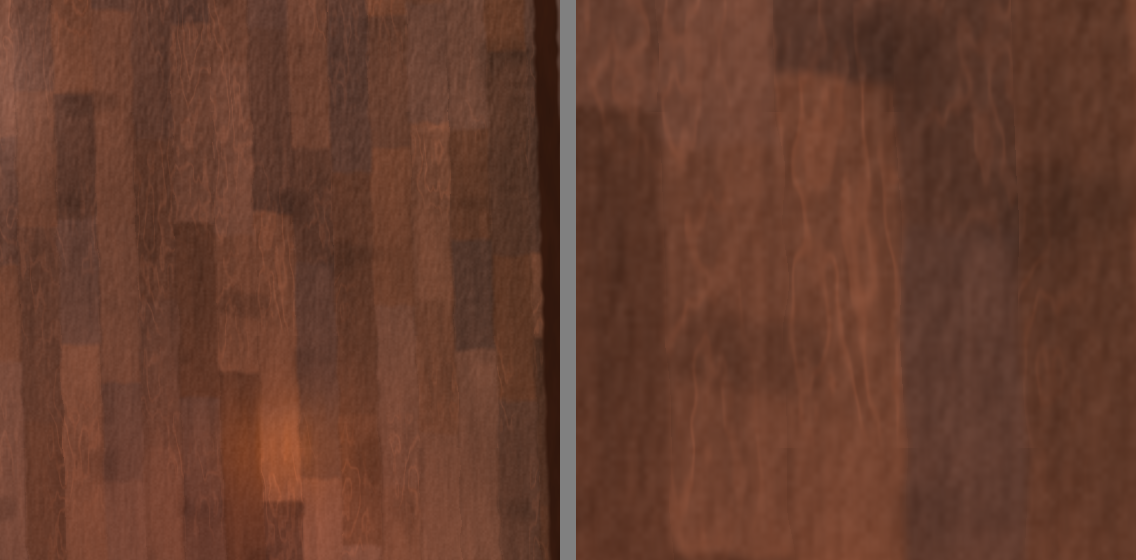
Left: the whole. Right: its middle third, enlarged.
A Shadertoy shader for this texture:

```glsl
float hash(vec2 p) {
    vec3 q = fract(p.xyx * vec3(0.1031, 0.1030, 0.0973));
    q += dot(q, q.yzx + 33.33);
    return fract((q.x + q.y) * q.z);
}

float noise(vec2 p) {
    vec2 i = floor(p), f = fract(p);
    f = f * f * (3.0 - 2.0 * f);
    return mix(mix(hash(i), hash(i + vec2(1, 0)), f.x),
               mix(hash(i + vec2(0, 1)), hash(i + vec2(1, 1)), f.x), f.y);
}

float fbm(vec2 p) {
    float sum = 0.0, amp = 0.5;
    for (int i = 0; i < 4; i++) {
        sum += amp * noise(p);
        p = p * 2.03 + 17.3;
        amp *= 0.5;
    }
    return sum;
}

// Base colour of one stave, with randomly staggered end joints
vec3 staveColor(float column, float y) {
    float row = y * 3.6 + hash(vec2(column, 71.0)) * 9.0;
    float id = floor(row);
    float joint = 0.1 + 0.65 * hash(vec2(column, id + 20.0));
    float blend = smoothstep(-0.022, 0.022, fract(row) - joint);
    vec2 below = vec2(column + 40.0, id + 3.0);
    vec2 above = below + vec2(0, 1);
    float tone = mix(hash(below), hash(above), blend);
    float hue = mix(hash(below + 90.0), hash(above + 90.0), blend);
    vec3 wood = mix(vec3(0.335, 0.205, 0.155), vec3(0.465, 0.285, 0.215), tone);
    return wood + (hue - 0.5) * vec3(0.018, -0.012, -0.035);
}

void mainImage(out vec4 fragColor, in vec2 fragCoord) {
    vec2 uv = fragCoord / iResolution.xy;
    float across = uv.x + 0.03 * uv.y;

    // Slightly leaning staves with soft, wavering seams
    float lane = across * 14.2 + 0.29 + 0.10 * (noise(uv * vec2(9, 30)) - 0.5);
    float seam = floor(lane + 0.5);
    float wobbleY = uv.y + 0.008 * (noise(uv * 50.0) - 0.5);
    vec3 color = mix(staveColor(seam - 1.0, wobbleY), staveColor(seam, wobbleY),
                     smoothstep(-0.07, 0.07, lane - seam));
    float seamShade = step(0.55, hash(vec2(seam, floor(uv.y * 5.0))));
    color *= 1.0 - 0.07 * seamShade * exp(-pow((lane - seam) / 0.07, 2.0));

    // Long grain, curling figure and cloudy stain
    float column = floor(lane);
    vec2 grainPos = vec2(across, uv.y) + column * vec2(0.0, 3.7);
    float streak = fbm(grainPos * vec2(75, 8)) - 0.47;
    float figure = fbm(grainPos * vec2(24, 7));
    float curl = pow(0.5 + 0.5 * sin(figure * 40.0), 4.0);
    float figured = smoothstep(0.5, 0.75, noise(grainPos * vec2(8, 5) + 31.0));
    float cloud = fbm(uv * vec2(9, 6) + 5.0) - 0.47;
    color *= 1.0 + 0.22 * streak + 0.16 * cloud;
    color += figured * (curl - 0.3) * vec3(0.055, 0.030, 0.020);
    float knot = smoothstep(0.80, 0.95, noise(uv * vec2(15, 11) + 63.0));
    color *= 1.0 - 0.13 * knot;

    // Fine pores and a faint varnish relief, stronger at the top
    vec2 porePos = uv * vec2(170, 75);
    float relief = noise(porePos) - noise(porePos + vec2(0.5, -0.4));
    color += relief * mix(0.025, 0.065, uv.y) * vec3(1.0, 0.75, 0.65);
    color += (noise(uv * 256.0) - 0.5) * 0.022;

    // Warm reflection, red lower light and pale sheen at the upper left
    vec2 glow = (uv - vec2(0.51, 0.20)) / vec2(0.10, 0.085);
    float glowGrain = 0.75 + 0.6 * noise(uv * vec2(80, 10));
    color += vec3(0.13, 0.055, -0.005) * exp(-dot(glow, glow)) * glowGrain;
    vec2 wash = (uv - vec2(0.46, 0.08)) / vec2(0.42, 0.24);
    color += vec3(0.075, 0.022, 0.010) * exp(-dot(wash, wash));
    vec2 sheen = (uv - vec2(0.01, 0.84)) / vec2(0.10, 0.17);
    color += vec3(0.10, 0.085, 0.085) * exp(-dot(sheen, sheen));
    color += vec3(-0.012, -0.002, -0.008) * smoothstep(0.45, 0.95, uv.x);

    // Dark gap along the right edge, with a pale rim beyond it
    float gap = across - 0.982 + 0.004 * (noise(uv * vec2(3, 45)) - 0.5);
    vec3 gapColor = vec3(0.19, 0.09, 0.05) * (0.9 + 0.3 * fbm(uv * vec2(60, 15)));
    color *= 1.0 - 0.15 * smoothstep(-0.02, 0.0, gap);
    color = mix(color, gapColor, smoothstep(-0.004, 0.005, gap));
    color = mix(color, vec3(0.38, 0.28, 0.24), smoothstep(0.037, 0.046, gap) * uv.y);

    fragColor = vec4(clamp(color, 0.0, 1.0), 1.0);
}
```
